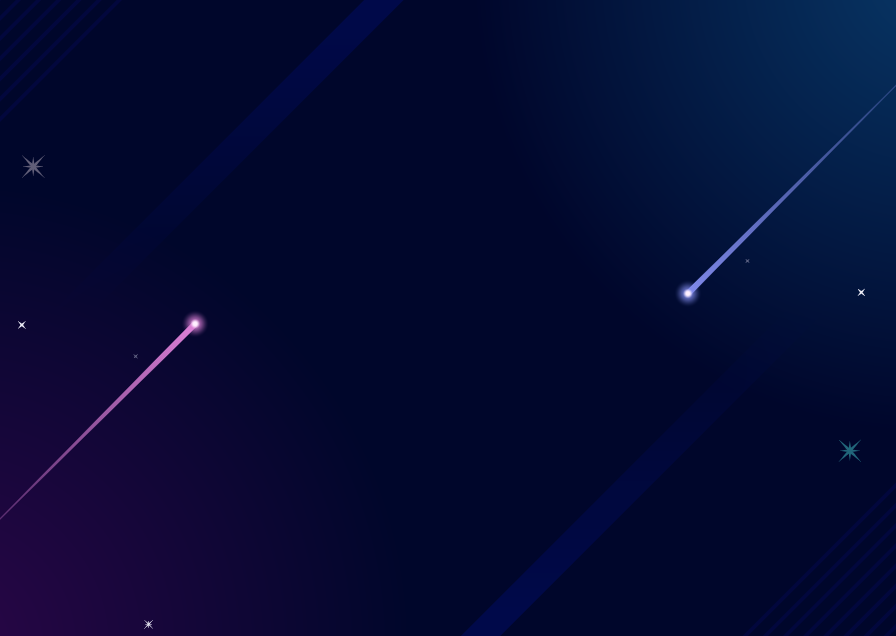
This background is drawn by a WebGL 1 fragment shader. Its source:

```glsl
precision highp float;

uniform vec2 u_resolution;

// Coverage of a shape whose signed distance is d, softened over one pixel.
float fill(float d) {
  return clamp(0.5 - d * u_resolution.y, 0.0, 1.0);
}

// Four tapered arms along the axes.
float cross4(vec2 p, float reach, float width) {
  p = abs(p);
  float along = max(p.x, p.y);
  float across = min(p.x, p.y);
  return fill(across - width * (1.0 - along / reach)) * step(along, reach);
}

vec2 turn45(vec2 p) {
  return vec2(p.x + p.y, p.y - p.x) * 0.70711;
}

// Eight arms, the diagonal ones longest.
float sparkle(vec2 p, float reach) {
  return max(cross4(turn45(p), reach, reach * 0.11),
             cross4(p, reach * 0.62, reach * 0.1));
}

void main() {
  // Half-turn symmetry: both sides share one set of left-hand coordinates.
  vec2 q = (gl_FragCoord.xy - u_resolution * vec2(0.4928, 0.5147)) / u_resolution.y;
  bool isLeft = q.x < 0.0;
  vec2 p = isLeft ? q : -q;

  vec3 glowColor = isLeft ? vec3(0.165, 0.025, 0.28) : vec3(0.03, 0.215, 0.40);
  vec3 cometColor = isLeft ? vec3(0.86, 0.50, 0.84) : vec3(0.50, 0.54, 0.92);
  vec3 starColor = isLeft ? vec3(0.38, 0.37, 0.47) : vec3(0.13, 0.40, 0.48);

  // Night sky with a corner glow.
  vec3 color = vec3(0.0, 0.022, 0.168);
  float glow = max(0.0, 1.0 - length(p - vec2(-0.776, -0.531)) / 0.73);
  color = mix(color, glowColor, glow);

  // Wide diagonal band, fading toward the middle.
  float diagonal = p.x - p.y;
  float band = fill((abs(diagonal + 0.576) - 0.031) * 0.70711);
  color = mix(color, vec3(0.0, 0.035, 0.29), band * clamp(p.y * 2.1, 0.0, 1.0));

  // Thin corner stripes.
  float stripePhase = mod(diagonal + 0.992 + 0.0158, 0.0317) - 0.0158;
  float stripe = fill((abs(stripePhase) - 0.0042) * 0.70711) * step(diagonal, -0.98);
  color = mix(color, vec3(0.01, 0.03, 0.28), stripe * 0.65);

  // Comet tail, thinning and fading with distance.
  vec2 fromHead = p - vec2(-0.3874, -0.0238);
  vec2 tail = turn45(-fromHead);
  float travel = clamp(tail.x / 0.434, 0.0, 1.0);
  float streak = fill(abs(tail.y) - mix(0.0048, 0.001, travel)) * fill(-tail.x);
  color = mix(color, cometColor, streak * mix(1.0, 0.32, travel));

  // Comet head: coloured halo around a pale core.
  float radius = length(fromHead);
  float halo = 1.0 - smoothstep(0.002, 0.022, radius);
  color = mix(color, cometColor, halo * 0.85);
  color = mix(color, vec3(1.0, 0.94, 1.0), 1.0 - smoothstep(0.002, 0.0085, radius));

  // Stars.
  color = mix(color, starColor, sparkle(p - vec2(-0.642, 0.2234), 0.025));
  float crosslet = cross4(turn45(p - vec2(-0.660, -0.0256)), 0.0085, 0.0018);
  float speck = cross4(turn45(p - vec2(-0.481, -0.075)), 0.0045, 0.0015);
  float lowStar = sparkle(p - vec2(-0.4606, -0.4963), 0.0095);
  color = mix(color, vec3(0.92, 0.92, 0.96), max(crosslet, lowStar));
  color = mix(color, vec3(0.45, 0.46, 0.58), speck * 0.8);

  gl_FragColor = vec4(color, 1.0);
}
```
